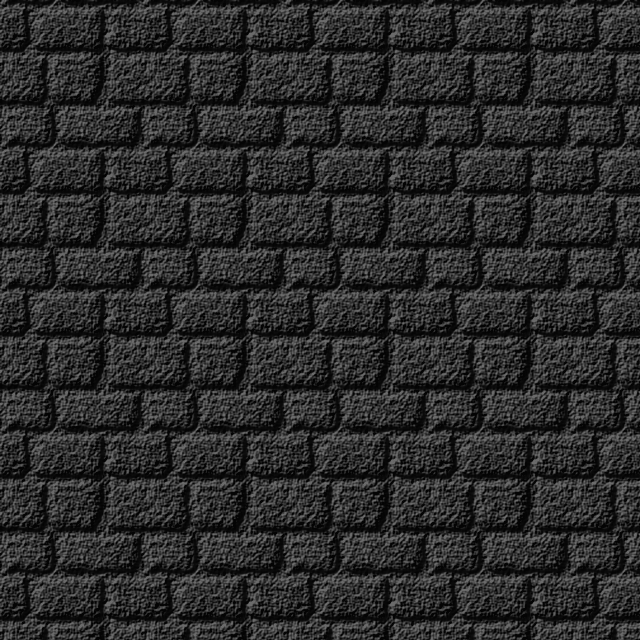
Write a Shadertoy shader that draws this texture.

```glsl
#define REPEATS 4.5
#define JOINT 0.044
#define CORNER 0.035
#define WOBBLE 0.022
#define BEVEL 0.055
#define ROUGHNESS 0.95
#define RELIEF 0.42
#define SHADOW_REACH 0.036
#define STONE_TONE 0.185
#define MORTAR_TONE 0.165
#define SHADOW_TONE 0.025
#define TO_LIGHT vec2(-0.68, -0.73)

// Each course: top, bottom, left seam of the first stone, left seam of the second
const vec4 COURSES[3] = vec4[3](
    vec4(0.027, 0.360, 0.205, 0.735),
    vec4(0.360, 0.735, 0.330, 0.735),
    vec4(0.735, 1.027, -0.004, 0.385));

// Depth broken off the lower right corner of both stones in each course
const vec2 CHIPS[3] = vec2[3](vec2(0.018, 0.03), vec2(0.065, 0.02), vec2(0.015, 0.04));

vec2 latticeGradient(vec2 cell, float period) {
    vec3 h = fract(vec3(mod(cell, period), period).xyx * vec3(0.1031, 0.1030, 0.0973) + period * 0.0137);
    h += dot(h, h.yzx + 33.33);
    float angle = 6.28318 * fract((h.x + h.y) * h.z);
    return vec2(cos(angle), sin(angle));
}

// Gradient noise that wraps after one tile
float noise(vec2 p, float period) {
    p *= period;
    vec2 cell = floor(p), f = p - cell;
    vec2 w = f * f * f * (f * (f * 6.0 - 15.0) + 10.0);
    vec2 e = vec2(0.0, 1.0);
    float a = dot(latticeGradient(cell, period), f);
    float b = dot(latticeGradient(cell + e.yx, period), f - e.yx);
    float c = dot(latticeGradient(cell + e.xy, period), f - e.xy);
    float d = dot(latticeGradient(cell + e.yy, period), f - e.yy);
    return mix(mix(a, b, w.x), mix(c, d, w.x), w.y);
}

// Distance to one rounded stone with a chipped corner
float stoneDistance(vec2 q, vec2 halfSize, float chip) {
    vec2 d = abs(q) - halfSize + CORNER;
    float box = length(max(d, 0.0)) + min(max(d.x, d.y), 0.0) - CORNER;
    vec2 cut = vec2(0.88, 0.475);
    return max(box, dot(q - halfSize, cut) + chip);
}

// Distance to the nearest stone in the tile
float wallDistance(vec2 p) {
    p += WOBBLE * vec2(noise(p, 9.0), noise(p + 0.37, 11.0));
    float nearest = 1.0;
    for (int row = 0; row < 3; row++) {
        vec4 course = COURSES[row];
        for (int i = 0; i < 2; i++) {
            vec2 span = i == 0 ? course.zw : vec2(course.w, course.z + 1.0);
            vec2 lo = vec2(span.x, course.x), hi = vec2(span.y, course.y);
            vec2 q = p - 0.5 * (lo + hi);
            q -= round(q);
            nearest = min(nearest, stoneDistance(q, 0.5 * (hi - lo - JOINT), CHIPS[row][i]));
        }
    }
    return nearest;
}

// Rounded stones plus coarse and fine grain
float surfaceHeight(vec2 p, float d) {
    float grain = 0.6 * noise(p, 14.0) + 0.75 * noise(p, 28.0) + 0.65 * noise(p, 56.0);
    return smoothstep(0.012, -BEVEL, d) + ROUGHNESS * grain;
}

void mainImage(out vec4 fragColor, in vec2 fragCoord) {
    vec2 uv = fragCoord / iResolution.xy;
    vec2 p = vec2(uv.x, 1.0 - uv.y) * REPEATS;

    float d = wallDistance(p);
    float stone = smoothstep(0.008, -0.008, d);

    // Relief lit from the upper left
    vec2 lit = p + TO_LIGHT * 0.013;
    float slope = surfaceHeight(p, d) - surfaceHeight(lit, wallDistance(lit));
    float tone = mix(MORTAR_TONE, STONE_TONE, stone) + RELIEF * slope;
    tone += 0.09 * noise(p, 5.0) + 0.10 * noise(p + 0.21, 40.0);

    // Shadow cast by each stone into the joint
    float blocked = smoothstep(0.010, -0.010, wallDistance(p + TO_LIGHT * SHADOW_REACH));
    float shadow = blocked * smoothstep(-0.016, 0.006, d);
    tone = mix(tone, SHADOW_TONE, 0.92 * shadow);

    fragColor = vec4(vec3(clamp(tone, 0.015, 0.42)), 1.0);
}
```
